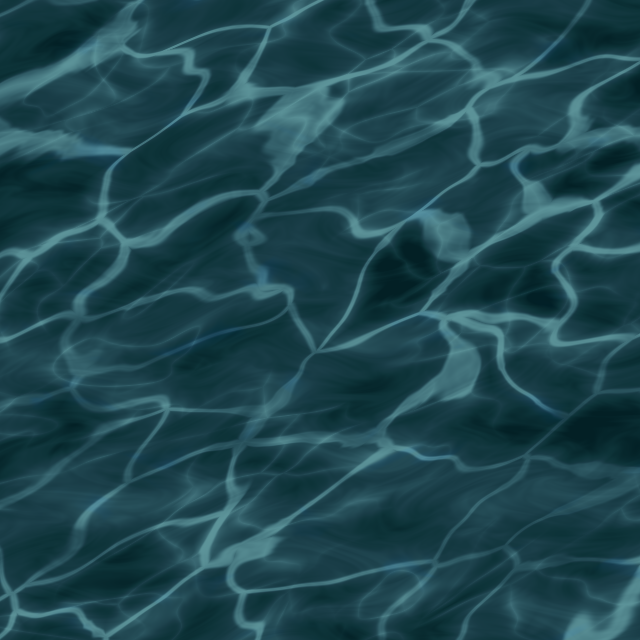
Write a WebGL 2 fragment shader that draws this texture.

```glsl
#version 300 es
precision highp float;
// Dark teal water crossed by a slanted net of pale light.
// Two sheared, sine-warped cellular nets supply the bright veins and thin veils;
// layered sines supply loops and murky clouds. All are summed into one tone ramp.

#define NET_SCALE vec2(4.6, 8.6)  // main cells across and up the canvas
#define SLANT 0.36                // rise of the veins towards the right
#define WARP 0.27                 // bending of the veins
#define VEIN_MIN 0.018            // half width of the thinnest veins
#define VEIN_MAX 0.125            // half width of the broad patches
#define VEIN_GAIN 1.9
#define GLOW_GAIN 1.5
#define VEIL_GAIN 1.9
#define LOOP_GAIN 1.3
#define CLOUD_GAIN 0.72
#define HOLLOW_GAIN 1.7           // tone difference between whole cells
#define BASE_TONE 1.2

uniform vec2 u_resolution;
out vec4 fragColor;

const vec3 TONES[6] = vec3[6](
  vec3(0.01, 0.125, 0.145), vec3(0.05, 0.20, 0.22), vec3(0.10, 0.24, 0.28),
  vec3(0.15, 0.31, 0.35), vec3(0.22, 0.40, 0.44), vec3(0.30, 0.50, 0.53));

vec2 hash2(vec2 p) {
  vec3 h = fract(p.xyx * vec3(0.1031, 0.1030, 0.0973));
  h += dot(h, h.yzx + 33.33);
  return fract((h.xx + h.yz) * h.zy);
}

// Layered, turned and self-bent sines, roughly -1.5 to 1.5.
float sineClouds(vec2 p, int octaves) {
  float sum = 0.0, amp = 1.0;
  for (int i = 0; i < octaves; i++) {
    p += 0.55 * sin(p.yx * 1.3 + float(i) * 1.7);
    sum += amp * sin(p.x) * cos(p.y);
    p = mat2(0.86, 0.51, -0.51, 0.86) * p * 1.75 + 2.3;
    amp *= 0.62;
  }
  return sum;
}

vec2 bend(vec2 p, float seed) {
  return vec2(sineClouds(p * 1.25 + seed, 3), sineClouds(p.yx * 1.35 + seed + 7.1, 3));
}

// Distance to the nearest cell border (x) and a random value of the cell (y).
vec2 cellNet(vec2 p) {
  vec2 base = floor(p), f = p - base;
  vec2 nearest = vec2(0.0), nearestCell = vec2(0.0);
  float best = 9.0;
  for (int j = -1; j <= 1; j++)
    for (int i = -1; i <= 1; i++) {
      vec2 cell = vec2(i, j);
      vec2 r = cell + hash2(base + cell + 40.0) - f;
      float d = dot(r, r);
      if (d < best) { best = d; nearest = r; nearestCell = cell; }
    }
  float border = 1.0;
  for (int j = -2; j <= 2; j++)
    for (int i = -2; i <= 2; i++) {
      vec2 cell = nearestCell + vec2(i, j);
      vec2 r = cell + hash2(base + cell + 40.0) - f;
      vec2 gap = r - nearest;
      if (dot(gap, gap) > 1e-4)
        border = min(border, dot(0.5 * (r + nearest), normalize(gap)));
    }
  return vec2(border, hash2(base + nearestCell + 91.0).x);
}

vec3 ramp(float tone) {
  tone = 5.8 - log(1.0 + exp(2.0 * (5.8 - tone))) * 0.5 ;
  tone = clamp(tone, 0.0, 5.8);
  int i = min(int(tone), 4);
  return mix(TONES[i], TONES[i + 1], tone - float(i));
}

void main() {
  vec2 uv = gl_FragCoord.xy / min(u_resolution.x, u_resolution.y);
  vec2 p = vec2(uv.x, uv.y - SLANT * uv.x) * NET_SCALE;

  // Main net: veins that swell into patches with brighter rims.
  vec2 net = cellNet(p + WARP * bend(p, 0.0));
  float swell = smoothstep(-0.3, 1.3, sineClouds(p * 1.5 + 11.0, 5));
  float width = mix(VEIN_MIN, VEIN_MAX, swell * swell);
  float strength = 0.5 + 0.5 * smoothstep(-0.9, 0.5, sineClouds(p * 0.9 + 23.0, 4));
  float body = 1.0 - smoothstep(width * 0.5, width * 1.3 + 0.03, net.x);
  float rimOffset = (net.x - width) / 0.025;
  float rim = exp(-rimOffset * rimOffset);
  float glow = exp(-net.x * 8.0);

  // Finer net: faint folds, fading in and out.
  vec2 fineP = p * vec2(1.3, 1.6) + 5.0;
  float veilDist = cellNet(fineP + 0.4 * bend(fineP * 0.8, 4.0)).x;
  float veilMask = smoothstep(-0.6, 0.7, sineClouds(p * 1.1 + 31.0, 4));
  float veil = exp(-veilDist * 11.0) * veilMask;

  // Closed loops: contour bands of a smooth field.
  float field = sineClouds(p * vec2(1.5, 1.7) + 63.0, 3);
  float loop = exp(-abs(field - 0.85) * 9.0);

  // Murk: flat streaky clouds, and some cells much darker inside.
  float clouds = sineClouds(vec2(uv.x, uv.y - 0.15 * uv.x) * vec2(13.0, 31.0) + 3.0, 5);
  float hollow = smoothstep(0.02, 0.26, net.x) * (net.y - 0.4);

  float tone = BASE_TONE + CLOUD_GAIN * clouds - HOLLOW_GAIN * hollow;
  tone += strength * (VEIN_GAIN * body + 0.7 * rim + GLOW_GAIN * glow);
  tone += VEIL_GAIN * veil + LOOP_GAIN * loop;

  // Small blue glints beside the light.
  vec3 color = ramp(tone);
  float blue = smoothstep(0.6, 1.4, sineClouds(uv * vec2(17.0, 34.0) + 50.0, 4));
  color += vec3(-0.02, 0.0, 0.04) * blue * glow;
  fragColor = vec4(color, 1.0);
}
```
